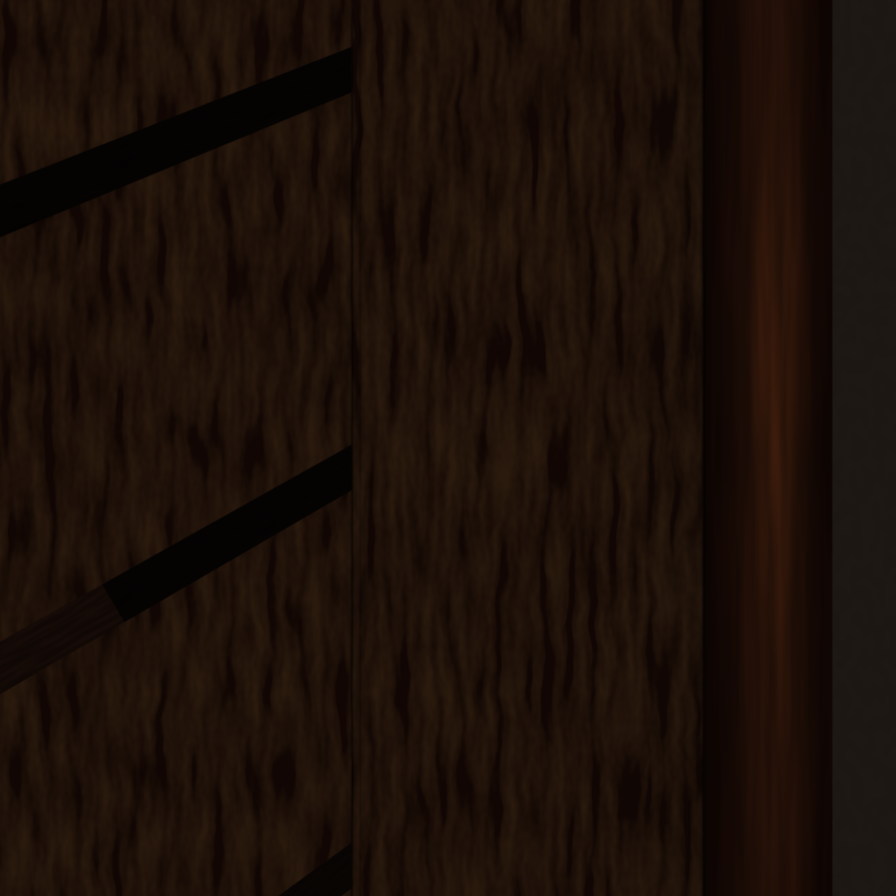
This texture is drawn by a three.js fragment shader. Its source:

```glsl
// Dim carved wood panel: two grained boards, slanted dark slots in the left one,
// a rounded polished trim and a strip of wall on the right.
// Grain is stretched gradient noise; slots and trim are soft-edged bands.
varying vec2 vUv;

vec2 gradientAt(vec2 cell) {
  float n = fract(sin(dot(cell, vec2(127.1, 311.7))) * 43758.5);
  return vec2(cos(6.2832 * n), sin(6.2832 * n));
}

float gradientNoise(vec2 p) {
  vec2 i = floor(p);
  vec2 f = p - i;
  vec2 u = f * f * f * (f * (f * 6.0 - 15.0) + 10.0);
  vec2 e = vec2(1.0, 0.0);
  float bottom = mix(dot(gradientAt(i), f), dot(gradientAt(i + e.xy), f - e.xy), u.x);
  float top = mix(dot(gradientAt(i + e.yx), f - e.yx), dot(gradientAt(i + e.xx), f - e.xx), u.x);
  return mix(bottom, top, u.y);
}

// Soft step with a fixed width in canvas units
float edge(float at, float x) {
  return smoothstep(at - 0.0014, at + 0.0014, x);
}

// Vertical ridges, wavy and broken, with fine pores on top
vec3 boardWood(vec2 p, float rightBoard) {
  vec2 q = p + vec2(0.006 * gradientNoise(p * vec2(9.0, 14.0)), 0.0);
  q.x += 0.003 * gradientNoise(p * vec2(30.0, 38.0) + 7.0);
  q += rightBoard * 3.7;
  float ridges = gradientNoise(q * vec2(mix(64.0, 76.0, rightBoard), mix(11.0, 8.0, rightBoard)));
  float fibres = gradientNoise(q * vec2(128.0, 22.0) + 19.0);
  float pores = gradientNoise(p * vec2(190.0, 95.0) + 41.0);
  float patches = gradientNoise(p * vec2(7.0, 5.0) + 3.0);
  float tone = 0.54 + 0.62 * ridges + 0.36 * fibres + 0.17 * pores + 0.16 * patches;
  tone -= 0.35 * smoothstep(0.16, 0.45, -ridges);
  vec3 wood = mix(vec3(0.065, 0.024, 0.011), vec3(0.165, 0.102, 0.052), clamp(tone, 0.0, 1.0));
  return wood * (1.0 - 0.07 * smoothstep(0.68, 0.785, p.x));
}

// Rounded trim lit along its crown, brightest near mid height
vec3 trimWood(vec2 p) {
  float x = (p.x - 0.785) / 0.143;
  float streaks = gradientNoise(p * vec2(75.0, 3.5) + 11.0)
    + 0.5 * gradientNoise(p * vec2(180.0, 9.0) + 23.0);
  float body = smoothstep(0.04, 0.5, x) * (1.0 - smoothstep(0.62, 0.98, x));
  float crown = exp(-pow((x - 0.56) / 0.17, 2.0));
  float glow = exp(-pow((p.y - 0.53) / 0.24, 2.0));
  vec3 c = vec3(0.058, 0.021, 0.011) + vec3(0.065, 0.035, 0.016) * body;
  c += vec3(0.085, 0.04, 0.014) * crown * (0.12 + 0.88 * glow);
  c *= 1.0 + 0.36 * streaks;
  return c * mix(0.68, 1.0, smoothstep(0.0, 0.07, x));
}

void main() {
  vec2 p = vUv;
  float seam = 0.393;
  vec3 color = boardWood(p, step(seam, p.x));

  // Seam between the boards, with a faint second groove
  color *= 1.0 - 0.5 * exp(-pow((p.x - seam) / 0.0016, 2.0));
  color *= 1.0 - 0.22 * exp(-pow((p.x - seam - 0.009) / 0.0015, 2.0));

  // Slots grow steeper going down and end at the seam
  for (int i = 0; i < 3; i++) {
    float k = float(i);
    float reach = seam - p.x;
    float top = 0.948 - 0.444 * k - (0.392 + 0.168 * k) * reach;
    float depth = top - p.y;
    float slot = edge(0.0, depth) * (1.0 - edge(0.051 + 0.02 * reach, depth)) * edge(0.0, reach);
    float lit = k == 1.0 ? 1.0 - edge(0.125, p.x - 0.45 * (depth - 0.025)) : 0.0;
    lit = max(lit, k == 2.0 ? 0.3 : 0.0);
    float grain = gradientNoise(vec2(p.x * 25.0, depth * 190.0));
    vec3 inside = mix(vec3(0.018, 0.011, 0.007), vec3(0.072, 0.036, 0.022), lit);
    color = mix(color, inside * (1.0 + 0.4 * grain), slot);
  }

  // Trim and wall
  color = mix(color, trimWood(p), edge(0.785, p.x));
  color *= 1.0 - 0.5 * exp(-pow((p.x - 0.785) / 0.002, 2.0));
  vec3 wall = vec3(0.112, 0.092, 0.074) * (1.0 + 0.07 * gradientNoise(p * vec2(80.0, 55.0)));
  color = mix(color, wall, edge(0.929, p.x));

  gl_FragColor = vec4(color, 1.0);
}
```
